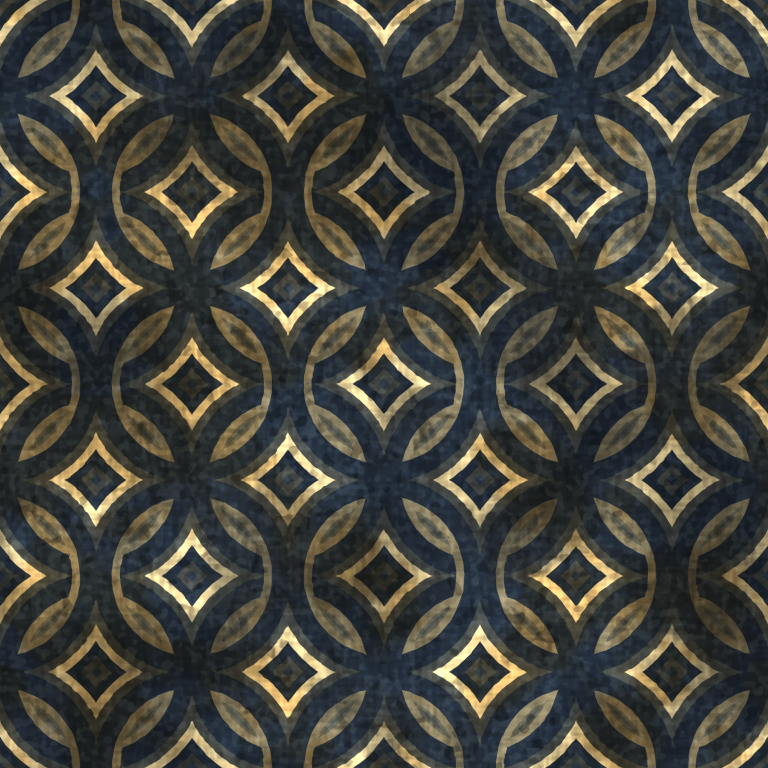
This pattern is drawn by a Shadertoy shader. Its source:

```glsl
// Interlaced circles on a centred lattice, four repeats each way: concave
// diamonds at the circle centres, leaves where neighbouring circles overlap.
// Wrapping cellular noise adds stains, faded paint and a woven grain.

vec3 hash3(vec2 cell) {
    vec3 p = fract(cell.xyx * vec3(.1031, .1030, .0973));
    p += dot(p, p.yxz + 33.33);
    return fract((p.xxy + p.yzz) * p.zyx);
}

// Soft cellular noise: random cell values blended by distance, n cells per canvas
float cellNoise(vec2 uv, vec2 n) {
    vec2 p = uv * n, base = floor(p);
    float sum = 0., total = 0.;
    for (int y = -1; y <= 1; y++)
    for (int x = -1; x <= 1; x++) {
        vec2 cell = base + vec2(x, y);
        vec3 h = hash3(mod(cell, n) + n);
        vec2 r = cell + h.xy - p;
        float w = exp(-5. * dot(r, r));
        sum += w * h.z;
        total += w;
    }
    return sum / total;
}

float grime(vec2 uv, float n) {
    float sum = 0., amp = .5;
    for (int i = 0; i < 5; i++) {
        sum += amp * cellNoise(uv, vec2(n));
        n *= 2.;
        amp *= .55;
    }
    return sum;
}

void mainImage(out vec4 fragColor, in vec2 fragCoord) {
    vec2 uv = fragCoord / iResolution.xy;
    float soft = 3. / iResolution.y;

    // Fold each repeat to one quarter, with a circle centre at two opposite corners
    vec2 q = abs(fract(uv * 4. + .5) - .5);
    float speck = cellNoise(uv, vec2(150));
    float rough = (speck - .5) * .006;
    float ringDist = length(q) + rough;
    float farDist = max(ringDist, length(.5 - q) + rough);

    vec3 navy = vec3(.125, .16, .205);
    vec3 grey = vec3(.245, .26, .25);
    vec3 tan_ = vec3(.47, .435, .335);
    vec3 cream = vec3(.83, .75, .55);

    // Nested concave diamonds
    vec3 col = mix(navy, grey, smoothstep(-soft, soft, farDist - .515));
    col = mix(col, cream, smoothstep(-soft, soft, farDist - .561));
    col = mix(col, navy, smoothstep(-soft, soft, farDist - .605));
    col = mix(col, grey * .92, smoothstep(-soft, soft, farDist - .652));
    col = mix(col, navy * 1.2, smoothstep(-soft, soft, farDist - .686));

    // Side arcs and leaves
    float arc = smoothstep(-soft, soft, .021 - abs(ringDist - .396)) * step(q.y, q.x);
    float leaf = smoothstep(-soft, soft, .417 - farDist);
    col = mix(col, tan_, max(arc, leaf));
    col = mix(col, vec3(.34, .335, .28), smoothstep(-soft, soft, .378 - farDist));
    col = mix(col, grey * 1.1, smoothstep(-soft, soft, .364 - farDist));

    // Fading, brown stains and dark patches
    float clouds = grime(uv, 5.);
    float stain = smoothstep(.46, .66, grime(uv + .37, 9.));
    float soot = smoothstep(.54, .7, grime(uv + .61, 7.));
    float light = dot(col, vec3(.33));
    col *= mix(.72, 1.26, smoothstep(.3, .7, clouds));
    col = mix(col, col * vec3(.86, .74, .56) + vec3(.02, .018, .008), stain * .7);
    col = mix(col, vec3(.09, .095, .09) + .3 * col, soot * .6);

    // Woven grain, chips and pale dust
    float weave = cellNoise(uv, vec2(220, 44)) + cellNoise(uv, vec2(44, 220)) - 1.;
    col *= 1. + .22 * weave + .16 * (speck - .5);
    float chips = smoothstep(.68, .85, cellNoise(uv, vec2(90))) * smoothstep(.45, .6, clouds);
    col = mix(col, col * .6, chips * .6);
    col += vec3(.04, .042, .036) * smoothstep(.5, .8, speck) * (1. - light);

    fragColor = vec4(clamp(col, 0., 1.), 1.);
}
```
